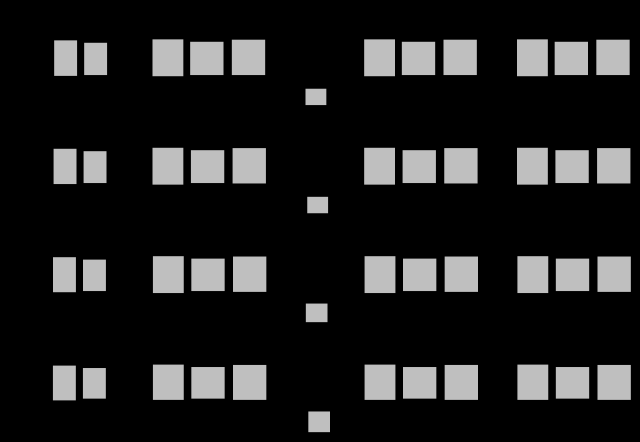
A Shadertoy shader for this pattern:

```glsl
// Four rows of flat grey blocks on black: a pair, three triples and a small low block per row.

// Area coverage of an axis-aligned block given as left, top, right, bottom.
float block(vec2 p, vec4 edges, vec2 pixel) {
    vec2 inside = min(p - edges.xy, edges.zw - p);
    vec2 cover = clamp(inside / pixel + 0.5, 0.0, 1.0);
    return cover.x * cover.y;
}

void mainImage(out vec4 fragColor, in vec2 fragCoord) {
    // Layout space: 768 by 530 units over the whole canvas, y pointing down
    vec2 layout_size = vec2(768.0, 530.0);
    vec2 pixel = layout_size / iResolution.xy;
    vec2 p = fragCoord * pixel;
    p.y = layout_size.y - p.y;

    // Four rows, 130 units apart
    float row = clamp(floor(p.y / 130.0), 0.0, 3.0);
    p.y -= row * 130.0;

    // Slight drift of position and height from row to row
    float lower = step(0.5, row);
    float last = step(2.5, row);
    float pairShift = -min(row * 0.7, 1.5);
    float trim = row * 0.5 + last * 0.5;

    // Narrow pair at the left
    float cover = block(p, vec4(65.0 + pairShift, 48.4, 92.5 + pairShift, 91.0 - row * 0.3), pixel);
    cover = max(cover, block(p, vec4(101.0 + pairShift, 51.3, 128.5 + pairShift, 90.0 - trim), pixel));

    // Three triples, with a wide gap after the first
    float starts[3] = float[3](183.0, 437.0, 620.4);
    for (int i = 0; i < 3; i++) {
        vec2 q = p - vec2(starts[i] + step(1.5, row) * 0.5, 0.0);
        float shift = lower * 0.9;
        cover = max(cover, block(q, vec4(0.0, 47.2, 37.0, 91.4 - last * 1.9), pixel));
        cover = max(cover, block(q, vec4(45.2 + shift, 50.1, 85.2 + shift, 90.0 - trim), pixel));
        cover = max(cover, block(q, vec4(95.2 + shift, 47.6, 135.2 + shift, 90.0 - last * 0.5), pixel));
    }

    // Small low block, unevenly placed and taller in the lower rows
    vec4 left = vec4(366.6, 368.7, 367.0, 370.0);
    vec4 top = vec4(106.4, 106.0, 104.0, 103.4);
    vec4 bottom = vec4(126.0, 125.7, 126.3, 128.2);
    int r = int(row);
    float width = row < 1.5 ? 25.0 : 26.0;
    cover = max(cover, block(p, vec4(left[r], top[r], left[r] + width, bottom[r]), pixel));

    fragColor = vec4(vec3(0.75) * cover, 1.0);
}
```
